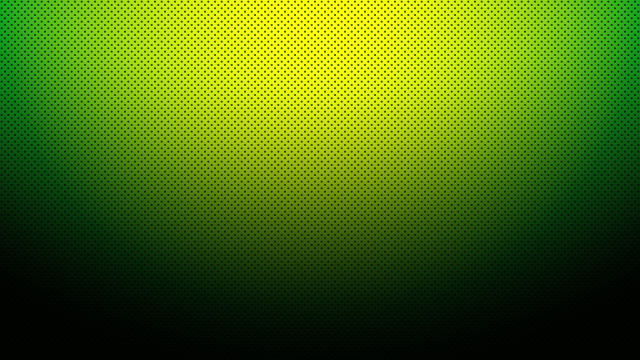
Reproduce this background procedurally as a WebGL 1 fragment shader.

```glsl
precision highp float;
// Perforated metal sheet lit from the top by a yellow glow fading to green and black.

uniform vec2 u_resolution;

#define ROWS 54.0          // hole cells per canvas height
#define HOLE_RADIUS 0.155  // in cells
#define HOLE_DEPTH 0.62    // how dark a hole gets
#define LIP_LIGHT 0.06     // highlight under each hole
#define GLOW_RADIUS 0.89   // reach of the yellow, in canvas heights
#define GLOW_POWER 2.0     // how long the yellow holds before turning green
#define FADE_START 0.20    // depth where the light begins to fall
#define FADE_END 1.05      // depth where it is gone
#define SIDE_BEND 0.30     // how much earlier the sides darken

const vec3 YELLOW = vec3(1.0, 0.99, 0.07);
const vec3 GREEN = vec3(0.08, 0.64, 0.12);
const vec3 SHADOW = vec3(0.004, 0.012, 0.004);
const vec3 HOLE_TINT = vec3(0.8, 0.95, 1.6);

// p.x is measured from the centre line, p.y downward from the top edge
vec3 sheetColor(vec2 p) {
  float reach = min(length(p) / GLOW_RADIUS, 1.0);
  vec3 tint = mix(YELLOW, GREEN, pow(reach, GLOW_POWER));
  float depth = p.y + SIDE_BEND * p.x * p.x;
  float light = 1.0 - smoothstep(FADE_START, FADE_END, depth);
  return SHADOW + tint * light;
}

// Distance to the nearest hole centre on a staggered grid
float holeDistance(vec2 cell) {
  vec2 a = fract(cell + 0.25) - 0.5;
  vec2 b = fract(cell + 0.75) - 0.5;
  return min(length(a), length(b));
}

// Soft-edged disc, blurred over about one pixel
float disc(float dist, float radius, float blur) {
  return 1.0 - smoothstep(radius - blur, radius + blur, dist);
}

void main() {
  vec2 p = gl_FragCoord.xy / u_resolution.y;
  p = vec2(p.x - 0.5 * u_resolution.x / u_resolution.y, 1.0 - p.y);
  vec2 cell = p * ROWS;
  float blur = min(0.6 * ROWS / u_resolution.y, HOLE_RADIUS);

  // Holes, each with a lit lower lip
  float hole = disc(holeDistance(cell), HOLE_RADIUS, blur);
  float lip = disc(holeDistance(cell - vec2(0.0, 0.16)), HOLE_RADIUS, blur);
  lip *= 1.0 - hole;

  vec3 color = sheetColor(p);
  vec3 holeColor = color * HOLE_TINT * (1.0 - HOLE_DEPTH);
  color = mix(color * (1.0 + LIP_LIGHT * lip), holeColor, hole);
  color += vec3(0.008, 0.018, 0.008) * lip;
  gl_FragColor = vec4(color, 1.0);
}
```
